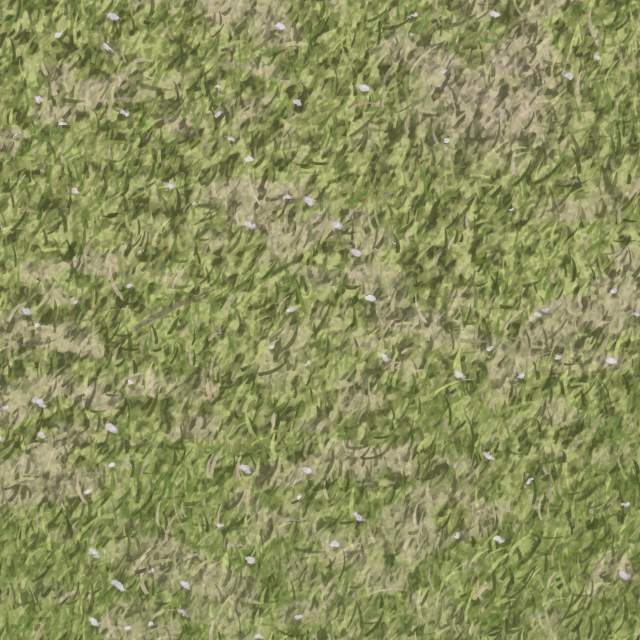
Reproduce this texture procedurally as a Shadertoy shader.

```glsl
// Sunlit rough meadow: mossy ground, leaning grass blades, dry straw and tiny pale flowers.

const vec3 SHADE = vec3(0.29, 0.32, 0.17);
const vec3 SOIL  = vec3(0.40, 0.38, 0.30);
const vec3 GRASS = vec3(0.42, 0.50, 0.25);
const vec3 MOSS  = vec3(0.52, 0.55, 0.31);
const vec3 LIGHT = vec3(0.68, 0.72, 0.44);
const vec3 STRAW = vec3(0.73, 0.67, 0.58);
const vec3 PETAL = vec3(0.86, 0.82, 0.88);

vec2 hash2(vec2 p) {
    vec3 q = fract(p.xyx * vec3(0.1031, 0.1030, 0.0973));
    q += dot(q, q.yzx + 33.33);
    return fract((q.xx + q.yz) * q.zy);
}

// Soft cellular noise: random cell values blended by distance.
float mottle(vec2 p) {
    vec2 cell = floor(p);
    float sum = 0.0, total = 0.0001;
    for (int y = -1; y <= 1; y++)
    for (int x = -1; x <= 1; x++) {
        vec2 id = cell + vec2(x, y);
        vec2 d = id + hash2(id) - p;
        float weight = exp(-9.0 * dot(d, d));
        sum += weight * hash2(id + 71.7).x;
        total += weight;
    }
    return sum / total;
}

// Coverage of a tapered, slightly bent stroke centred on the origin.
float stroke(vec2 p, float angle, float halfLength, float width, float bend) {
    vec2 along = vec2(sin(angle), cos(angle));
    float t = dot(p, along) / halfLength;
    float side = dot(p, vec2(along.y, -along.x)) - bend * halfLength * t * t;
    float radius = width * (1.0 - 0.65 * smoothstep(-0.2, 1.0, t));
    float body = 1.0 - smoothstep(radius - 0.0013, radius + 0.0015, abs(side));
    return body * (1.0 - smoothstep(0.75, 1.0, abs(t)));
}

vec3 bladeColor(float pick, float straw) {
    vec3 c = pick < 0.27 ? SHADE : pick < 0.58 ? GRASS : pick < 0.74 ? MOSS
           : pick < 0.91 ? LIGHT : STRAW;
    vec3 dry = mix(SOIL, STRAW * 1.08, smoothstep(0.05, 0.55, pick));
    return mix(c, dry, straw);
}

// One scattered blade per cell, painted over the given colour.
vec3 addBlades(vec3 col, vec2 uv, float count, float seed, float density, float straw) {
    vec2 p = uv * count;
    vec2 cell = floor(p);
    for (int y = -1; y <= 1; y++)
    for (int x = -1; x <= 1; x++) {
        vec2 id = cell + vec2(x, y);
        vec2 place = hash2(id + seed);
        vec2 form = hash2(id + seed + 19.3);
        vec2 look = hash2(id + seed + 47.1);
        float angle = mix(-0.35, 0.85, form.x);
        if (look.y > 0.85) angle += 0.9;
        float halfLength = mix(0.45, 0.95, form.y) / count;
        float width = mix(0.0014, 0.0034, place.y);
        vec2 d = (p - id - place) / count;
        float cover = stroke(d, angle, halfLength, width, 0.5 * (look.x - 0.5));
        float present = smoothstep(0.0, 0.12, density - fract(place.x * 7.3 + look.y));
        vec3 tint = bladeColor(look.x, straw) * mix(0.92, 1.08, form.y);
        col = mix(col, tint, cover * present * mix(0.45, 0.88, place.x));
    }
    return col;
}

// Ragged flower heads, each with a small shadow below.
vec3 addFlowers(vec3 col, vec2 uv, float count, float density) {
    vec2 p = uv * count;
    vec2 cell = floor(p);
    float ragged = 0.005 * (mottle(uv * 160.0) - 0.5);
    for (int y = -1; y <= 1; y++)
    for (int x = -1; x <= 1; x++) {
        vec2 id = cell + vec2(x, y);
        vec2 rnd = hash2(id + 5.9);
        if (rnd.x > density) continue;
        vec2 d = (p - id - hash2(id + 83.2)) / count;
        float size = mix(0.003, 0.0085, rnd.y * rnd.y);
        float shadow = length(d + vec2(-0.002, 0.007)) + ragged;
        col = mix(col, SHADE, 0.5 * (1.0 - smoothstep(size * 0.4, size + 0.003, shadow)));
        d.y += (rnd.y - 0.5) * d.x;
        float head = length(d * vec2(0.8, 1.2)) + ragged;
        col = mix(col, PETAL, 0.85 * (1.0 - smoothstep(size * 0.5, size + 0.002, head)));
    }
    return col;
}

void mainImage(out vec4 fragColor, in vec2 fragCoord) {
    vec2 uv = fragCoord / iResolution.y;
    vec2 leaning = vec2(uv.x - 0.35 * uv.y, uv.y);

    // Broad zones of straw and lush grass
    float broad = mottle(uv * vec2(6.0, 10.0) + 3.0);
    float clumps = mottle(uv * vec2(17.0, 29.0));
    vec2 toPatch = (uv - vec2(0.76, 0.82)) / vec2(0.11, 0.06);
    float patchAmount = exp(-dot(toPatch, toPatch)) * (0.6 + 0.7 * clumps);
    float straw = 0.55 * smoothstep(0.5, 0.8, 0.55 * broad + 0.45 * clumps);
    straw = clamp(straw + patchAmount, 0.0, 0.95);
    float lush = 1.0 - smoothstep(0.05, 0.5, uv.y + 0.3 * (broad - 0.5));

    // Mossy ground in light and shadow
    float coarse = mottle(leaning * vec2(75.0, 58.0));
    float fine = mottle(leaning * vec2(150.0, 120.0) + 9.0);
    float tone = 0.5 * coarse + 0.35 * fine + 0.15 * clumps;
    vec3 col = mix(SHADE, MOSS, smoothstep(0.15, 0.48, tone));
    col = mix(col, LIGHT, smoothstep(0.45, 0.74, tone));
    vec3 dryGround = mix(SOIL, STRAW, smoothstep(0.25, 0.65, tone));
    col = mix(col, dryGround, clamp(0.2 + straw, 0.0, 1.0));
    col = mix(col, GRASS, 0.3 * lush);

    // Grass, from short background tufts to long front blades
    float density = mix(0.48, 0.8, lush) + 0.25 * (clumps - 0.5);
    for (int i = 0; i < 6; i++) {
        float layer = float(i);
        col = addBlades(col, uv, 58.0 - 6.5 * layer, 13.7 * layer, density, straw);
    }

    // Fallen twig
    float twig = stroke(uv - vec2(0.272, 0.52), 1.12, 0.08, 0.0038, 0.05);
    col = mix(col, mix(SOIL, STRAW, 0.35 * fine), 0.8 * twig);

    col = addFlowers(col, uv, 19.0, 0.12 + 0.25 * smoothstep(0.45, 0.8, broad));

    // Gentle grain of light
    col *= 0.94 + 0.16 * mottle(uv * 190.0 + 31.0);
    fragColor = vec4(col, 1.0);
}
```
